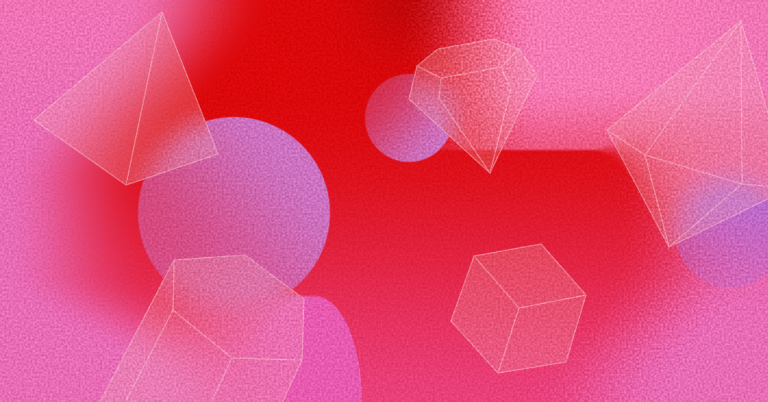
This background is drawn by a WebGL 2 fragment shader. Its source:

```glsl
#version 300 es
precision highp float;
// Glass wireframe solids and lilac discs over a grainy red and pink gradient.
// Soft veils build the backdrop; polygon distances give the glass faces and edges,
// and the discs blur wherever a solid lies over them.
uniform vec2 u_resolution;
out vec4 fragColor;

#define CANVAS_WIDTH 7.68
#define GRAIN_SCALE 46.0
#define GRAIN_AMOUNT 0.13
#define GLASS_BLUR 0.24
#define GLASS_OPACITY 0.27
#define EDGE_WIDTH 0.006
#define EDGE_OPACITY 0.5

const vec3 RED = vec3(0.86, 0.03, 0.04);
const vec3 ROSE = vec3(0.92, 0.27, 0.52);
const vec3 ORCHID = vec3(0.91, 0.42, 0.71);
const vec3 PINK = vec3(0.96, 0.48, 0.71);
const vec3 MAGENTA = vec3(0.91, 0.35, 0.69);
const vec3 LILAC = vec3(0.80, 0.46, 0.78);
const vec3 VIOLET = vec3(0.72, 0.42, 0.82);
const vec3 GLASS = vec3(0.94, 0.66, 0.70);
const vec3 EDGE = vec3(0.97, 0.76, 0.82);

vec2 gradientAt(vec2 cell) {
    vec3 q = fract(cell.xyx * vec3(0.1031, 0.1030, 0.0973));
    q += dot(q, q.yzx + 33.33);
    float angle = 6.2832 * fract((q.x + q.y) * q.z);
    return vec2(cos(angle), sin(angle));
}

float gradientNoise(vec2 p) {
    vec2 i = floor(p), f = fract(p), u = f * f * (3.0 - 2.0 * f), e = vec2(1, 0);
    float low = mix(dot(gradientAt(i), f), dot(gradientAt(i + e), f - e), u.x);
    float high = mix(dot(gradientAt(i + e.yx), f - e.yx), dot(gradientAt(i + 1.0), f - 1.0), u.x);
    return mix(low, high, u.y);
}

float fade(float center, float halfWidth, float x) {
    return smoothstep(center - halfWidth, center + halfWidth, x);
}

float segment(vec2 p, vec2 a, vec2 b) {
    vec2 d = b - a;
    return length(p - a - d * clamp(dot(p - a, d) / dot(d, d), 0.0, 1.0));
}

// x: signed distance to the outline, y: distance to the nearest drawn edge.
vec2 solid(vec2 p, vec2 outline[7], int n, vec2 inner[7], int m, vec4 extra) {
    float d = 1e3, side = 1.0, line = segment(p, extra.xy, extra.zw);
    for (int i = 0; i < n; i++) {
        vec2 a = outline[i], b = outline[(i + 1) % n];
        d = min(d, segment(p, a, b));
        if ((a.y > p.y) != (b.y > p.y) && p.x < a.x + (b.x - a.x) * (p.y - a.y) / (b.y - a.y)) side = -side;
    }
    for (int i = 0; i + 1 < m; i++) line = min(line, segment(p, inner[i], inner[i + 1]));
    return vec2(side * d, min(line, d));
}

vec2 allSolids(vec2 p) {
    const vec2 o = vec2(0);
    // Left pyramid
    vec2 s = solid(p, vec2[7](vec2(1.62, 3.90), vec2(0.34, 2.82), vec2(1.26, 2.17), vec2(2.18, 2.48), o, o, o), 4,
        vec2[7](o, o, o, o, o, o, o), 0, vec4(1.62, 3.90, 1.26, 2.17));
    // Cut gem
    s = min(s, solid(p, vec2[7](vec2(4.38, 3.53), vec2(4.94, 3.63), vec2(5.19, 3.53), vec2(5.37, 3.27),
        vec2(4.90, 2.29), vec2(4.09, 3.03), vec2(4.17, 3.36)), 7,
        vec2[7](vec2(4.17, 3.36), vec2(4.41, 3.24), vec2(4.39, 3.04), vec2(4.90, 2.29),
        vec2(5.11, 3.13), vec2(5.01, 3.35), vec2(5.19, 3.53)), 7, vec4(4.41, 3.24, 5.01, 3.35)));
    // Right pyramid
    s = min(s, solid(p, vec2[7](vec2(7.41, 3.81), vec2(6.07, 2.72), vec2(6.69, 1.55), vec2(7.90, 2.14), o, o, o), 4,
        vec2[7](vec2(6.07, 2.72), vec2(6.45, 2.47), vec2(6.69, 1.55), vec2(7.42, 2.18),
        vec2(7.41, 3.81), vec2(6.45, 2.47), vec2(7.42, 2.18)), 7, vec4(7.42, 2.18, 7.90, 2.14)));
    // Cube
    s = min(s, solid(p, vec2[7](vec2(4.74, 1.46), vec2(5.41, 1.58), vec2(5.86, 1.07), vec2(5.66, 0.40),
        vec2(4.98, 0.29), vec2(4.51, 0.81), o), 6,
        vec2[7](vec2(4.74, 1.46), vec2(5.19, 0.94), vec2(5.86, 1.07), o, o, o, o), 3, vec4(5.19, 0.94, 4.98, 0.29)));
    // Prism rising from the lower edge
    return min(s, solid(p, vec2[7](vec2(1.74, 1.42), vec2(2.45, 1.47), vec2(3.04, 1.03), vec2(3.02, 0.42),
        vec2(2.73, -0.21), vec2(0.90, -0.19), o), 6,
        vec2[7](vec2(1.74, 1.42), vec2(1.73, 0.92), vec2(1.15, -0.20), vec2(1.73, 0.92),
        vec2(2.32, 0.44), vec2(2.02, -0.20), o), 6, vec4(2.32, 0.44, 3.02, 0.42)));
}

vec3 backdrop(vec2 p, float grain, float pixel) {
    vec3 color = mix(ROSE, RED, smoothstep(-0.6, 3.2, p.y));
    color *= 1.0 - 0.13 * exp(-dot(p - vec2(4.15, 4.1), p - vec2(4.15, 4.1)) * 2.5);
    vec2 q = p + grain * 0.25;
    // Left veil widens toward the top and bottom
    float leftEdge = 0.8 + 1.2 * smoothstep(2.1, 4.1, p.y) + 1.6 * (1.0 - smoothstep(0.0, 1.3, p.y));
    color = mix(color, mix(ORCHID, PINK, 0.5 * smoothstep(2.0, 4.0, p.y)), 1.0 - fade(leftEdge, 0.75, q.x));
    // Upper right veil has a crisp lower edge that melts to the right
    float lowerEdge = 2.52 - smoothstep(6.1, 7.4, p.x);
    float veil = smoothstep(4.0, 5.4, q.x) * mix(0.65, 1.0, smoothstep(2.4, 3.2, p.y));
    veil *= fade(lowerEdge, mix(0.02, 0.75, smoothstep(5.9, 6.9, p.x)), p.y);
    color = mix(color, PINK, veil);
    float rightEdge = 6.9 - 0.9 * (1.0 - smoothstep(0.0, 1.5, p.y));
    color = mix(color, ORCHID, fade(rightEdge, 0.75, q.x) * (1.0 - 0.7 * veil));
    // Rounded lobe, sharp only on its right shoulder
    float across = clamp((p.x - 3.15) / 0.47, 0.0, 1.0);
    float top = 1.06 * sqrt(1.0 - across * across);
    float shoulder = max(p.y - top, (p.x - 3.62)) * 0.6;
    float softness = mix(0.45, pixel, smoothstep(2.3, 3.05, p.x));
    return mix(color, MAGENTA, (1.0 - fade(0.0, softness, shoulder)) * smoothstep(1.4, 2.9, p.x));
}

vec3 disc(vec3 under, vec3 tint, vec2 p, vec2 center, float radius, vec2 light, float faint, float soft) {
    vec2 d = p - center;
    float opacity = mix(faint, 0.97, smoothstep(-0.9, 0.9, dot(d, light) / radius));
    return mix(under, tint, opacity * (1.0 - fade(0.0, soft, length(d) - radius)));
}

void main() {
    float pixel = CANVAS_WIDTH / u_resolution.x;
    vec2 p = gl_FragCoord.xy * pixel;
    float grain = gradientNoise(p * GRAIN_SCALE);
    vec2 s = allSolids(p);
    float inside = 1.0 - fade(0.0, pixel, s.x);
    float soft = mix(pixel, GLASS_BLUR, inside);
    vec3 color = backdrop(p, grain, pixel);
    color = disc(color, LILAC, p, vec2(2.34, 1.89), 0.96, vec2(0.75, 0.65), 0.5, soft);
    color = disc(color, LILAC, p, vec2(4.09, 2.84), 0.44, vec2(0.6, -0.5), 0.35, soft);
    color = disc(color, VIOLET, p, vec2(7.30, 1.68), 0.54, vec2(0.2, 0.8), 0.35, soft);
    color = mix(color, GLASS, GLASS_OPACITY * inside);
    color = mix(color, EDGE, EDGE_OPACITY * (1.0 - fade(EDGE_WIDTH, pixel * 0.7, s.y)));
    color += grain * GRAIN_AMOUNT * mix(0.35, 1.0, smoothstep(0.1, 0.45, color.g));
    fragColor = vec4(color, 1.0);
}
```
